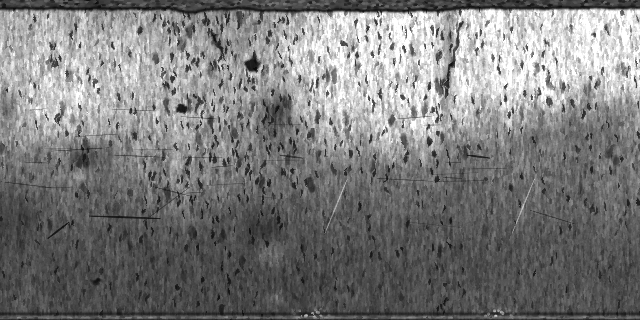
A Shadertoy shader for this texture:

```glsl
float hash(vec2 p) {
    vec3 q = fract(vec3(p.xyx) * 0.1031);
    q += dot(q, q.yzx + 33.33);
    return fract((q.x + q.y) * q.z);
}

// Cellular noise: distance to the nearest seed, random id of that seed
vec2 cellular(vec2 p) {
    vec2 base = floor(p), best = vec2(9.0, 0.0);
    for (int j = -1; j <= 1; j++)
    for (int i = -1; i <= 1; i++) {
        vec2 c = base + vec2(i, j);
        vec2 seed = c + vec2(hash(c), hash(c + 71.3));
        float d = length(p - seed);
        if (d < best.x) best = vec2(d, hash(c + 19.7));
    }
    return best;
}

// Signed soft flecks, light and dark
float flecks(vec2 p) {
    vec2 c = cellular(p);
    return (c.y - 0.5) * 2.0 * (1.0 - smoothstep(0.15, 0.95, c.x));
}

// Coverage of chips in a given share of the cells
float chips(vec2 p, float density) {
    vec2 c = cellular(p);
    return (1.0 - smoothstep(0.25, 0.6, c.x)) * (1.0 - smoothstep(density - 0.06, density + 0.06, c.y));
}

float waves(vec2 p) {
    float sum = 0.0, amp = 0.5;
    for (int i = 0; i < 5; i++) {
        sum += amp * sin(p.x + 1.7 * sin(p.y * 0.8 + float(i))) * cos(p.y + 0.6 * p.x);
        p = mat2(1.5, 1.1, -1.1, 1.5) * p + 2.3;
        amp *= 0.6;
    }
    return sum;
}

float bump(float x, float center, float width) {
    float d = (x - center) / width;
    return exp(-d * d);
}

float blot(vec2 p, vec2 center, vec2 size) {
    vec2 d = (p - center) / size;
    return exp(-dot(d, d));
}

float scratch(vec2 p, vec2 a, vec2 b, float width) {
    vec2 ab = b - a;
    float t = clamp(dot(p - a, ab) / dot(ab, ab), 0.0, 1.0);
    float taper = width * (0.5 + 2.0 * t * (1.0 - t));
    return 1.0 - smoothstep(taper * 0.4, taper * 1.6, length(p - a - ab * t));
}

// Pale upper coat fading into the dark lower plate
float plate(vec2 p, float rough) {
    float right = smoothstep(0.85, 1.1, p.x);
    float edge = 0.57 + 0.12 * bump(p.x, 0.9, 0.08) - 0.06 * bump(p.x, 0.6, 0.2)
               + 0.11 * smoothstep(1.3, 1.75, p.x) - 0.04 * smoothstep(1.88, 2.0, p.x);
    float soft = mix(0.19, 0.12, right);
    float coat = smoothstep(edge - soft, edge + soft, p.y + 0.07 * rough);
    float pale = 0.79 + 0.12 * right - 0.14 * bump(p.x, 0.68, 0.2)
               - 0.12 * (1.0 - right) * smoothstep(0.78, 0.98, p.y);
    float lower = 0.29 + 0.15 * smoothstep(0.15, 0.55, p.y) + 0.02 * right;
    return mix(lower, pale, coat);
}

// Random fine scratches, mostly level
float scratches(vec2 p) {
    float sum = 0.0;
    for (int i = 0; i < 30; i++) {
        float k = float(i);
        vec2 a = vec2(2.0 * pow(hash(vec2(k, 3.1)), 1.4), 0.28 + 0.38 * hash(vec2(k, 8.7)));
        float tilt = (hash(vec2(k, 5.3)) - 0.5) * (mod(k, 5.0) < 1.0 ? 1.6 : 0.25);
        float len = 0.05 + 0.13 * hash(vec2(k, 1.9));
        sum += scratch(p, a, a + len * vec2(1.0, tilt), 0.0018) * (0.3 + 0.5 * hash(vec2(k, 6.1)));
    }
    return min(sum, 1.0);
}

void mainImage(out vec4 fragColor, in vec2 fragCoord) {
    vec2 p = fragCoord / iResolution.y;
    float rough = waves(p * vec2(11.0, 7.0));
    float tone = plate(p, rough);

    // Soft stains and rubbed patches
    vec2 q = p + 0.01 * vec2(waves(p * 50.0), waves(p * 43.0 + 5.0));
    float stain = 0.45 * blot(q, vec2(0.27, 0.51), vec2(0.07, 0.045))
                + 0.5 * blot(q, vec2(0.865, 0.65), vec2(0.04, 0.06))
                + 0.35 * blot(q, vec2(0.02, 0.66), vec2(0.04, 0.08))
                + 0.3 * blot(q, vec2(0.05, 0.32), vec2(0.07, 0.07))
                + 0.3 * blot(q, vec2(0.82, 0.29), vec2(0.07, 0.06))
                + 0.3 * blot(q, vec2(1.96, 0.66), vec2(0.05, 0.05))
                + 0.3 * bump(q.x, 1.40, 0.025) * smoothstep(0.45, 0.7, p.y);
    tone *= (1.0 - stain) * (1.0 + 0.09 * rough);
    tone += 0.17 * blot(q, vec2(0.845, 0.205), vec2(0.035, 0.04))
          + 0.14 * blot(q, vec2(0.865, 0.07), vec2(0.02, 0.02))
          + 0.15 * blot(q, vec2(0.26, 0.45), vec2(0.03, 0.025));

    // Brushed vertical grain
    float grain = 0.24 * flecks(p * vec2(145.0, 55.0)) + 0.16 * flecks(p * vec2(90.0, 12.0) + 7.0)
                + 0.10 * flecks(p * vec2(190.0, 170.0));
    tone *= 1.0 + grain;

    // Chipped paint gathered in worn columns
    float wear = 0.09 + 0.17 * bump(p.x, 0.72, 0.2) + 0.25 * bump(p.x, 1.39, 0.035)
               + 0.08 * bump(p.x, 1.15, 0.12) + 0.08 * rough;
    wear *= 0.4 + 0.6 * smoothstep(0.2, 0.6, p.y);
    float chipped = max(chips(q * vec2(105.0, 34.0), wear), 0.8 * chips(q * vec2(48.0, 20.0), wear * 0.5));
    tone *= 1.0 - 0.68 * chipped;
    float holes = blot(q, vec2(0.565, 0.66), vec2(0.02, 0.017))
                + blot(q, vec2(0.79, 0.80), vec2(0.024, 0.025))
                + 0.6 * blot(q, vec2(0.30, 0.12), vec2(0.025, 0.014));
    tone *= 1.0 - 0.85 * smoothstep(0.25, 0.65, holes);

    // Dark scratches and cracks
    float dark = 0.7 * scratches(p);
    dark = max(dark, scratch(p, vec2(0.28, 0.325), vec2(0.50, 0.317), 0.003));
    dark = max(dark, scratch(p, vec2(0.15, 0.255), vec2(0.215, 0.305), 0.003));
    dark = max(dark, scratch(q, vec2(1.445, 0.93), vec2(1.40, 0.75), 0.006));
    dark = max(dark, scratch(q, vec2(0.66, 0.91), vec2(0.70, 0.81), 0.004));
    tone *= 1.0 - 0.7 * dark;

    // Paired marks: level cut, pale diagonal and crumbs at the base
    for (int i = 0; i < 2; i++) {
        float k = float(i);
        vec2 m = p - vec2(0.585 * k, 0.0);
        tone *= 1.0 - (0.5 + 0.2 * k) * scratch(m, vec2(0.875, 0.515), vec2(0.945, 0.506), 0.003);
        tone += 0.25 * scratch(m, vec2(1.015, 0.27), vec2(1.085, 0.44), 0.0022);
        tone += 0.9 * chips(p * 85.0, 0.6) * blot(m, vec2(0.97, 0.016), vec2(0.045, 0.013));
    }

    // Rusted top lip and bottom ledge
    float lip = 0.973 - 0.006 * smoothstep(0.75, 0.85, p.x) + 0.008 * smoothstep(1.35, 1.5, p.x)
              + 0.004 * waves(p * vec2(35.0, 5.0)) - 0.012 * bump(p.x, 0.6, 0.05);
    float rust = 0.27 + 0.08 * rough + 0.16 * flecks(p * vec2(70.0, 120.0));
    tone = mix(tone, rust, smoothstep(lip - 0.004, lip + 0.004, p.y));
    tone *= 1.0 - 0.75 * bump(p.y, lip, 0.006);
    tone *= 1.0 - 0.5 * bump(p.y, 0.019, 0.006);
    tone = mix(tone, 0.42 + 0.2 * flecks(p * vec2(60.0, 120.0)), 0.75 * bump(p.y, 0.008, 0.005));
    tone *= smoothstep(-0.004, 0.006, p.y);

    fragColor = vec4(vec3(clamp(tone, 0.04, 1.0)), 1.0);
}
```
